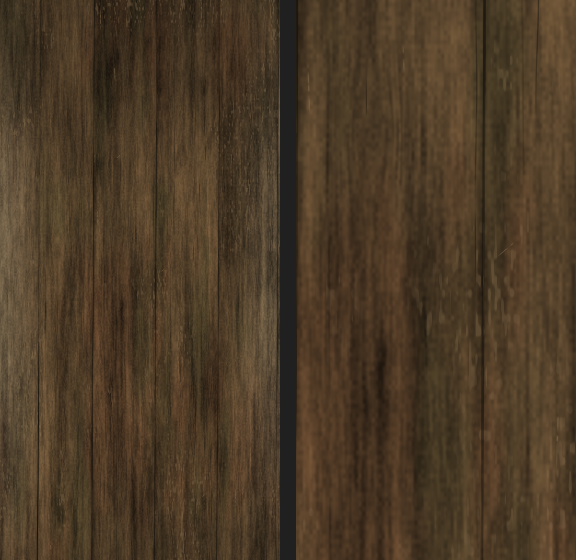
Left: the whole. Right: its middle third, enlarged.
Write a Shadertoy shader that draws this texture.

```glsl
#define PITCH 0.2235
#define FIRST_SEAM 0.109
#define SEAM_HALF_WIDTH 0.0015
#define SEAM_LEAN 0.005
#define BROWN vec3(0.325, 0.250, 0.163)
#define RUSSET vec3(0.335, 0.240, 0.155)
#define OLIVE vec3(0.262, 0.222, 0.138)
#define GREY vec3(0.370, 0.317, 0.240)
#define GAP vec3(0.090, 0.073, 0.046)
#define SCUFF vec3(0.550, 0.450, 0.320)
#define CRACKS 24
#define SCRATCHES 40

float hash(vec2 p) {
    vec3 q = fract(p.xyx * 0.1031);
    q += dot(q, q.yzx + 33.33);
    return fract((q.x + q.y) * q.z);
}

float noise(vec2 p) {
    vec2 i = floor(p), f = fract(p);
    f = f * f * (3.0 - 2.0 * f);
    return mix(mix(hash(i), hash(i + vec2(1, 0)), f.x),
               mix(hash(i + vec2(0, 1)), hash(i + 1.0), f.x), f.y);
}

float fbm(vec2 p) {
    float sum = 0.0;
    for (float amp = 0.5; amp > 0.05; amp *= 0.5) {
        sum += amp * noise(p);
        p = p * 2.03 + 17.3;
    }
    return sum;
}

// Soft coverage of a line, given the distance to its centre
float line(float d, float halfWidth, float px) {
    return 1.0 - smoothstep(halfWidth - px * 0.5, halfWidth + px * 0.7, abs(d));
}

// Thin upright stroke that fades towards both ends
float stroke(vec2 d, float halfLen, float tilt, float px) {
    float taper = 1.0 - smoothstep(0.4, 1.0, abs(d.y) / halfLen);
    return taper * line(d.x - tilt * d.y, 0.0007, px);
}

// The outer joints sit slightly off the regular pitch
float seamX(float k, float y) {
    float x = FIRST_SEAM + PITCH * k + (k < 0.5 ? 0.03 : 0.0) - (k > 3.5 ? 0.013 : 0.0);
    return x + SEAM_LEAN * (y - 1.0) + 0.002 * (noise(vec2(y * 3.0, k * 9.0)) - 0.5);
}

void mainImage(out vec4 fragColor, in vec2 fragCoord) {
    vec2 uv = fragCoord / iResolution.xy, p = fragCoord / iResolution.x;
    float px = 1.0 / iResolution.x;

    // Plank number and joints; the outer joints are fainter
    float plank = 0.0, seam = 0.0, shade = 0.0;
    for (float k = 0.0; k < 5.0; k++) {
        float d = p.x - seamX(k, p.y);
        plank += step(0.0, d);
        float depth = 0.35 + 0.65 * noise(vec2(p.y * 8.0, k * 7.0 + 2.0));
        depth *= k < 0.5 ? 1.0 - 0.7 * smoothstep(0.6, 1.0, p.y) : 1.0 - 0.3 * step(2.5, k);
        seam = max(seam, depth * line(d, SEAM_HALF_WIDTH, px));
        shade = max(shade, depth * exp(-abs(d) * 130.0));
    }
    vec2 seed = vec2(37, 13) * plank;

    // A small knot in each plank pushes the grain aside
    vec2 id = vec2(plank + 3.0, 11.0);
    vec2 kd = p - vec2(FIRST_SEAM + PITCH * (plank - 0.75 + 0.5 * hash(id)), 2.0 * hash(id + 40.0));
    float r = length(kd * vec2(1.0, 0.7));
    float bend = kd.x * 0.8 * exp(-dot(kd * vec2(38, 15), kd * vec2(38, 15)));
    float knot = exp(-r * r * 7000.0) * (0.5 + 0.5 * cos(r * 700.0));

    // Long fibres, faint arched rings, hairline veins and pores
    float x = p.x - bend + 0.006 * (noise(vec2(p.x * 9.0, p.y * 2.2) + seed) - 0.5);
    float fibre = fbm(vec2(x * 48.0, p.y * 1.8) + seed);
    float arch = x * 42.0 + 3.0 * noise(vec2(x * 12.0, p.y * 1.7) + seed);
    float rings = sin(arch * 6.2832) * noise(vec2(x * 16.0, p.y * 3.0) + seed + 8.0);
    float vein = 1.0 - smoothstep(0.0, 0.13, abs(noise(vec2(x * 52.0, p.y * 2.5) + seed + 3.0) - 0.5));
    vein *= smoothstep(0.3, 0.7, noise(vec2(x * 40.0, p.y * 13.0) + 50.0));
    float streak = noise(vec2(x * 140.0, p.y * 7.0) + seed);
    float pores = noise(vec2(x * 256.0, p.y * 34.0) + seed);
    float speck = noise(p * vec2(256.0, 180.0));

    // Stains and weathering
    float blotch = fbm(vec2(p.x * 9.0, p.y * 2.8) + seed * 0.13 + 4.0);
    float rust = fbm(vec2(p.x * 9.0, p.y * 2.2) + 61.0);
    float moss = fbm(vec2(p.x * 14.0, p.y * 2.4) + 23.0);
    float side = smoothstep(0.30, 0.50, abs(uv.x - 0.5));
    float belt = smoothstep(0.0, 0.35, uv.y) * (1.0 - smoothstep(0.65, 1.0, uv.y));
    vec3 col = mix(BROWN, RUSSET, smoothstep(0.40, 0.65, rust + 0.12 * (0.5 - uv.y)));
    col = mix(col, OLIVE, 0.75 * smoothstep(0.42, 0.68, moss));
    col = mix(col, GREY, side * (0.20 + 0.60 * belt));

    // Light and dark of the wood
    float tone = 1.02 + 0.85 * (blotch - 0.47) + 0.68 * (fibre - 0.47) - 0.16 * vein;
    tone += 0.05 * rings + 0.18 * (streak - 0.5) + 0.25 * (pores - 0.5) + 0.19 * (speck - 0.5);
    tone += 0.06 * (hash(vec2(plank, 5.0)) - 0.5) - 0.12 * knot;
    tone *= 1.0 - 0.21 * smoothstep(0.6, 1.0, uv.y) - 0.12 * smoothstep(0.15, 0.0, uv.y);
    col *= tone * (1.0 - 0.24 * shade);

    // Worn flakes gathered in patches
    float patchy = smoothstep(0.46, 0.68, fbm(p * vec2(9.0, 4.0) + 90.0) + 0.06 * side);
    float flakes = smoothstep(0.66, 0.88, noise(vec2(x * 256.0, p.y * 65.0) + 5.0));
    col = mix(col, SCUFF, 0.32 * patchy * flakes);

    // Broken drying cracks, then pale scratches with a few slanted
    for (int i = 0; i < CRACKS + SCRATCHES; i++) {
        bool pale = i >= CRACKS;
        vec2 key = vec2(float(i) * 3.0 + 2.0, 71.0);
        vec2 d = p - vec2(hash(key), 2.0 * hash(key + 9.0));
        float size = hash(key + 17.0), lean = 0.15 * (hash(key + 25.0) - 0.5);
        d.x += pale ? 0.0 : 0.006 * (noise(vec2(p.y * 9.0, float(i))) - 0.5);
        float mark = pale ? stroke(d, 0.008 + 0.04 * size * size, lean + (i % 9 == 0 ? 1.2 : 0.0), px)
                          : stroke(d, 0.06 + 0.22 * size, SEAM_LEAN, px);
        float gaps = pale ? speck : noise(vec2(p.y * 22.0, float(i) + 30.0));
        col = mix(col, pale ? SCUFF : GAP, 0.45 * mark * smoothstep(0.2, 0.65, gaps));
    }
    col = mix(col, GAP, seam * 0.95);
    fragColor = vec4(clamp(col, 0.0, 1.0), 1.0);
}
```
